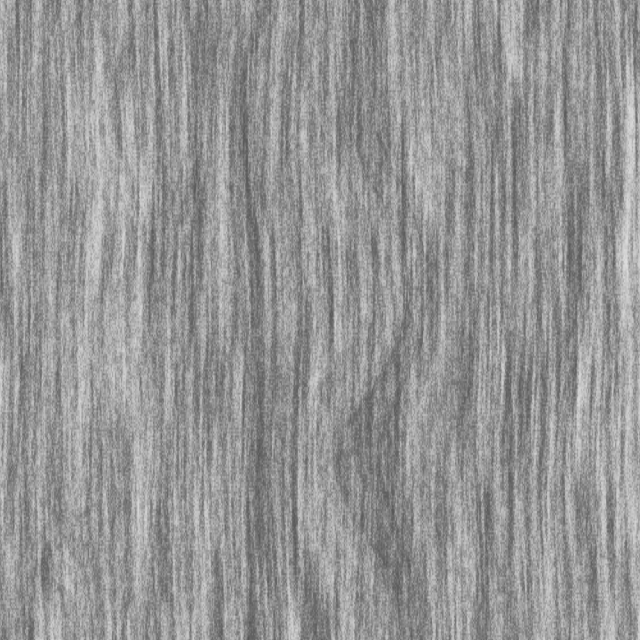
A Shadertoy shader for this texture:

```glsl
// Grey weathered wood with vertical fibres, wavy growth rings and long oval knots.

float hash(vec2 p) {
    vec3 q = fract(vec3(p.xyx) * vec3(0.1031, 0.1030, 0.0973));
    q += dot(q, q.yzx + 33.33);
    return fract((q.x + q.y) * q.z);
}

// Smooth value noise, 0 to 1
float noise(vec2 p) {
    vec2 cell = floor(p), f = fract(p);
    f = f * f * (3.0 - 2.0 * f);
    return mix(mix(hash(cell), hash(cell + vec2(1, 0)), f.x),
               mix(hash(cell + vec2(0, 1)), hash(cell + vec2(1, 1)), f.x), f.y);
}

// Layered light and dark bands across the growth rings, centred on zero
float ringBands(float r) {
    return 0.46 * noise(vec2(r * 30.0, 3.5))
         + 0.32 * noise(vec2(r * 75.0, 17.5))
         + 0.22 * noise(vec2(r * 170.0, 41.5)) - 0.5;
}

void mainImage(out vec4 fragColor, in vec2 fragCoord) {
    vec2 uv = fragCoord / iResolution.y + vec2(2.0, 5.0);

    // Gentle sideways sway shared by all fibres
    float sway = 0.012 * (noise(uv * vec2(7.0, 4.0)) - 0.5);
    float x = uv.x + sway;

    // Long fibres in two widths
    float coarseFibre = noise(vec2(x * 115.0, uv.y * 5.0)) - 0.5;
    float fineFibre = noise(vec2(x * 250.0 + 60.0, uv.y * 10.0)) - 0.5;

    // Ring coordinate: stretched swellings fold it into closed ovals,
    // and the fibres fray the ring edges
    float swelling = noise(vec2(uv.x * 10.0, uv.y * 3.6) + 30.0) - 0.5;
    float ring = x + 0.15 * swelling + 0.010 * coarseFibre + 0.007 * fineFibre;

    // Short pores and dusty grain
    float pores = noise(uv * vec2(420.0, 75.0)) - 0.5;
    float grain = noise(uv * vec2(500.0, 330.0) + 90.0) - 0.5;

    // Some boards of fibre are rougher than others
    float roughness = mix(0.65, 1.35, noise(uv * vec2(14.0, 3.0) + 70.0));

    float tone = 0.597 + 0.44 * ringBands(ring)
               + roughness * (0.19 * coarseFibre + 0.20 * fineFibre)
               + 0.14 * pores + 0.17 * grain;

    // Soft limits keep the greys between charcoal and pale silver
    tone = 0.597 + 0.30 * tanh((tone - 0.597) / 0.28);
    fragColor = vec4(vec3(tone), 1.0);
}
```
